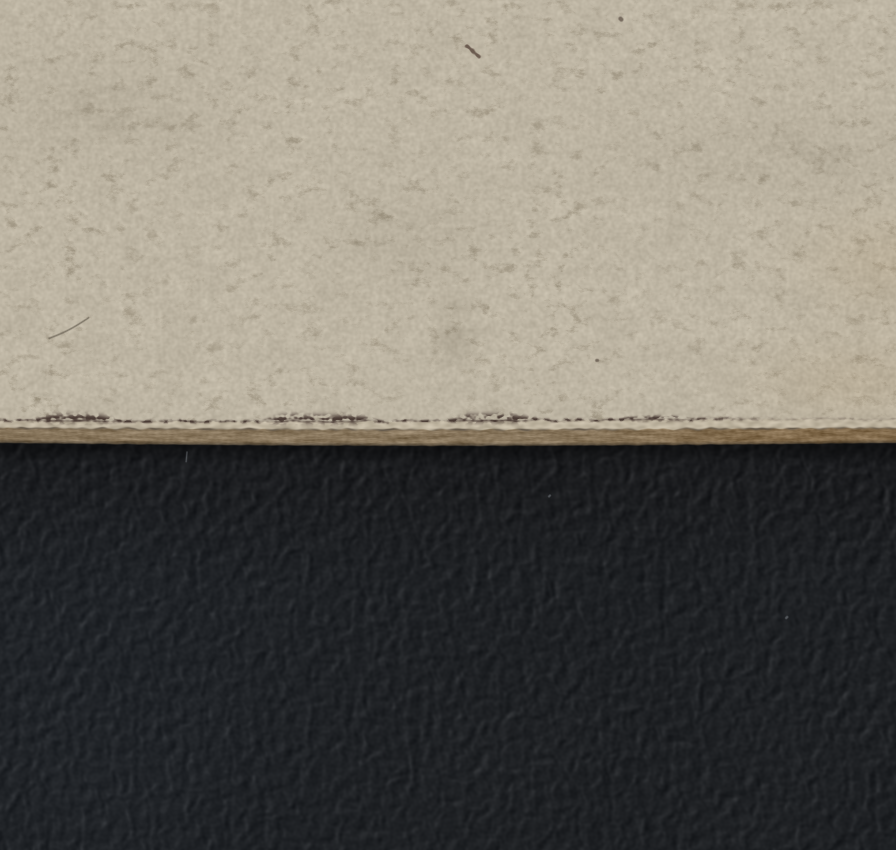
A WebGL 1 fragment shader for this texture:

```glsl
precision highp float;
uniform vec2 u_resolution;

vec2 gradientAt(vec2 cell) {
  vec3 q = fract(vec3(cell.xyx) * vec3(0.1031, 0.1030, 0.0973));
  q += dot(q, q.yzx + 33.33);
  float angle = 6.2832 * fract((q.x + q.y) * q.z);
  return vec2(cos(angle), sin(angle));
}

// Gradient noise, about -0.7 to 0.7
float noise(vec2 p) {
  vec2 i = floor(p), f = fract(p);
  vec2 w = f * f * f * (f * (f * 6.0 - 15.0) + 10.0);
  float a = dot(gradientAt(i), f);
  float b = dot(gradientAt(i + vec2(1, 0)), f - vec2(1, 0));
  float c = dot(gradientAt(i + vec2(0, 1)), f - vec2(0, 1));
  float d = dot(gradientAt(i + vec2(1, 1)), f - vec2(1, 1));
  return mix(mix(a, b, w.x), mix(c, d, w.x), w.y);
}

float fbm(vec2 p) {
  float sum = 0.0, amp = 0.6;
  for (int i = 0; i < 5; i++) {
    sum += amp * noise(p);
    p = mat2(1.6, 1.2, -1.2, 1.6) * p + 7.3;
    amp *= 0.62;
  }
  return sum;
}

float stroke(vec2 p, vec2 a, vec2 b, float radius, float soft) {
  vec2 d = b - a;
  float t = clamp(dot(p - a, d) / dot(d, d), 0.0, 1.0);
  return 1.0 - smoothstep(radius - soft, radius + soft, length(p - a - d * t));
}

float blob(vec2 p, vec2 center, vec2 size) {
  vec2 d = (p - center) / size;
  return exp(-dot(d, d));
}

float span(float x, float start, float end) {
  return smoothstep(start - 0.015, start + 0.015, x) * (1.0 - smoothstep(end - 0.02, end + 0.02, x));
}

vec3 paperColor(vec2 p, float soft) {
  float cloud = fbm(p * 7.0);
  float mottle = fbm(p * vec2(22.0, 30.0) + 11.0);
  float grain = noise(p * 130.0) + 0.9 * noise(p * 225.0 + 4.0);
  float fibres = smoothstep(0.05, 0.6, fbm(p * vec2(42.0, 65.0) + 31.0) + 0.35 * mottle);
  vec3 col = vec3(0.745, 0.712, 0.642) + 0.012 * cloud + 0.045 * mottle + 0.042 * grain;
  col -= vec3(0.12, 0.125, 0.13) * fibres * clamp(0.8 + cloud, 0.2, 1.4);

  // Broad stains and worn patches
  float wear = blob(p, vec2(0.12, 0.87), vec2(0.13, 0.06)) + blob(p, vec2(0.48, 0.72), vec2(0.08, 0.05))
    + blob(p, vec2(0.95, 0.82), vec2(0.2, 0.05));
  col -= 0.04 * wear * clamp(0.6 + 3.0 * mottle, 0.0, 1.5);
  float warmth = blob(p, vec2(1.04, 0.69), vec2(0.09, 0.06)) + blob(p, vec2(1.01, 0.55), vec2(0.12, 0.05));
  col -= vec3(0.012, 0.022, 0.035) * warmth;
  col -= 0.06 * blob(p, vec2(0.536, 0.6), vec2(0.018, 0.024)) + 0.04 * blob(p, vec2(0.535, 0.64), vec2(0.02, 0.008));

  // Flecks and scratches
  col = mix(col, vec3(0.34, 0.27, 0.23), 0.8 * stroke(p, vec2(0.549, 0.946), vec2(0.564, 0.933), 0.0018 + 0.002 * noise(p * 150.0), soft));
  float bend = 0.002 * sin((p.x - 0.058) * 68.0);
  col = mix(col, vec3(0.38, 0.35, 0.3), 0.7 * stroke(p + vec2(0, bend), vec2(0.058, 0.602), vec2(0.104, 0.626), 0.0009, soft));
  float specks = stroke(p, vec2(0.702, 0.576), vec2(0.703, 0.576), 0.0017, soft)
    + stroke(p, vec2(0.73, 0.978), vec2(0.731, 0.977), 0.0024, soft);
  return mix(col, vec3(0.35, 0.3, 0.26), 0.7 * min(specks, 1.0));
}

float leatherHeight(vec2 p) {
  p += 0.006 * vec2(noise(p * 45.0), noise(p * 45.0 + 9.0));
  return noise(p * vec2(76.0, 58.0)) + 0.6 * noise(p * vec2(125.0, 105.0) + 5.0);
}

vec3 leatherColor(vec2 p, float soft) {
  float relief = leatherHeight(p + vec2(-0.004, 0.003)) - leatherHeight(p);
  vec3 col = mix(vec3(0.105, 0.109, 0.118), vec3(0.119, 0.128, 0.14), smoothstep(0.47, 0.3, p.y));
  col += vec3(0.008, 0.012, 0.017) * blob(p, vec2(0.1, 0.18), vec2(0.28, 0.3));
  col += 0.05 * relief + 0.03 * max(relief, 0.0) * relief + 0.018 * noise(p * 210.0) + 0.01 * fbm(p * 5.0);
  col *= 1.0 - 0.4 * smoothstep(0.45, 0.478, p.y);
  // Dust
  float dust = stroke(p, vec2(0.219, 0.457), vec2(0.22, 0.468), 0.0007, soft)
    + stroke(p, vec2(0.646, 0.416), vec2(0.647, 0.417), 0.0012, soft)
    + stroke(p, vec2(0.925, 0.273), vec2(0.926, 0.274), 0.0014, soft);
  return mix(col, vec3(0.46, 0.48, 0.5), 0.6 * min(dust, 1.0));
}

void main() {
  vec2 p = gl_FragCoord.xy / u_resolution.y;
  float soft = max(1.0 / u_resolution.y, 0.0012);
  float ragged = noise(vec2(p.x * 70.0, 2.0));
  float bottom = 0.479 - 0.0035 * sin(3.0 * p.x) + 0.001 * ragged;
  float ply = 0.4965 - 0.002 * sin(3.0 * p.x) + 0.0025 * ragged;
  float rim = 0.5055 - 0.0015 * sin(5.0 * p.x) + 0.002 * noise(vec2(p.x * 45.0, 8.0));

  // Board layers under the cream lip
  vec3 board = vec3(0.53, 0.46, 0.36) + 0.2 * fbm(vec2(p.x * 20.0, p.y * 170.0)) + 0.06 * noise(p * 170.0);
  board -= vec3(0.02, 0.04, 0.06) * smoothstep(0.6, 0.95, p.x);
  board *= 1.0 - 0.35 * smoothstep(bottom + 0.005, bottom, p.y);
  vec3 lip = vec3(0.75, 0.71, 0.63) + 0.12 * noise(p * vec2(90.0, 180.0));
  vec3 col = mix(leatherColor(p, soft), board, smoothstep(bottom - soft, bottom + soft, p.y));
  col = mix(col, lip, smoothstep(ply - soft, ply + soft, p.y));
  float seam = clamp(0.5 + 1.3 * noise(p * vec2(60.0, 90.0)), 0.0, 1.0);
  col = mix(col, vec3(0.36, 0.32, 0.27), 0.85 * seam * exp(-pow((p.y - ply) / 0.0014, 2.0)));
  col = mix(col, paperColor(p, soft), smoothstep(rim - soft, rim + soft, p.y));

  // Dark broken ink along the rim
  float heavy = span(p.x, 0.05, 0.13) + span(p.x, 0.32, 0.43) + span(p.x, 0.54, 0.62) + 0.4 * span(p.x, 0.74, 0.8);
  float crumbs = noise(p * vec2(95.0, 170.0)) + 0.6 * noise(p * vec2(190.0, 240.0));
  float band = exp(-pow((p.y - rim - 0.003 * heavy) / (0.002 + 0.0035 * heavy), 2.0));
  float ink = band * smoothstep(-0.15, 0.4, crumbs + 0.12 * heavy);
  ink = max(ink, (0.45 + 0.3 * heavy + crumbs) * exp(-pow((p.y - rim) / 0.0015, 2.0)));
  ink = clamp(ink, 0.0, 1.0) * mix(1.0, 0.3, smoothstep(0.8, 0.92, p.x));
  gl_FragColor = vec4(clamp(mix(col, vec3(0.24, 0.18, 0.16), 0.9 * ink), 0.0, 1.0), 1.0);
}
```
